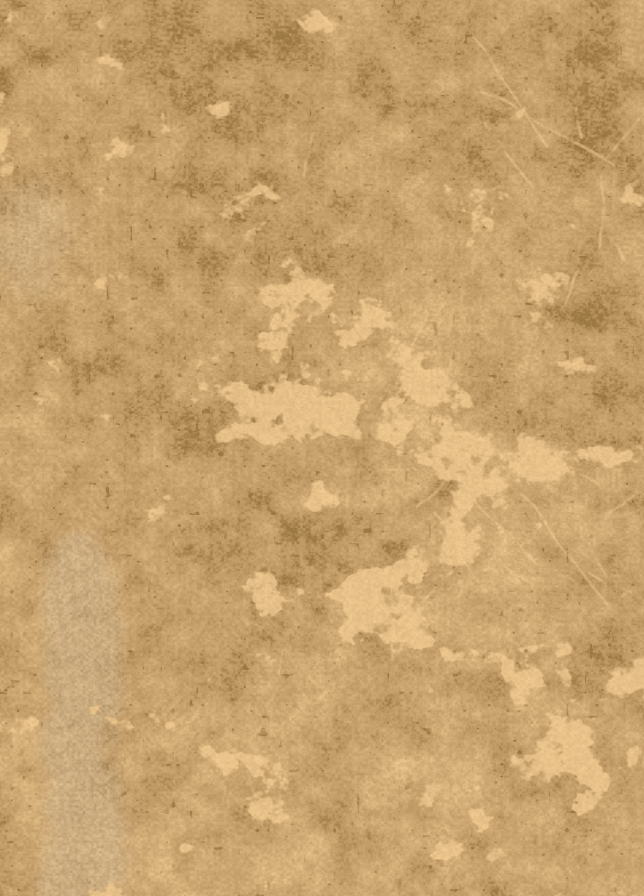
A WebGL 2 fragment shader for this texture:

```glsl
#version 300 es
precision highp float;
// Aged tan paper: a grainy, mottled sheet with rubbed pale patches, dark stains,
// thin scratches and a grey water band. Layered noise builds one tone value,
// which is then looked up in a five-step colour ramp.

uniform vec2 u_resolution;
out vec4 fragColor;

// Colour ramp, dark to pale, and the tint of the water band
const vec3 STAIN = vec3(0.61, 0.47, 0.26);
const vec3 BROWN = vec3(0.74, 0.59, 0.385);
const vec3 TAN   = vec3(0.80, 0.65, 0.44);
const vec3 LIGHT = vec3(0.86, 0.715, 0.495);
const vec3 PALE  = vec3(0.945, 0.79, 0.57);
const vec3 WATER = vec3(0.80, 0.69, 0.53);

// Feature frequencies, per canvas height
const float BROAD_FREQ  = 4.0;
const float MOTTLE_FREQ = 34.0;
const float WEAR_FREQ   = 17.0;
const float GRAIN_FREQ  = 330.0;

// Tone strengths, in ramp steps
const float BROAD_AMOUNT  = 2.6;
const float MOTTLE_AMOUNT = 3.6;
const float GRAIN_AMOUNT  = 1.9;
const float STAIN_AMOUNT  = 1.0;

// Noise level above which paper is rubbed: clean areas and worn core
const float WEAR_CLEAN = 0.71;
const float WEAR_CORE  = 0.49;
const int SCRATCHES = 22;

float hash(vec2 p) {
    return fract(sin(dot(p, vec2(127.1, 311.7))) * 43758.5453);
}

float noise(vec2 p) {
    vec2 i = floor(p), f = fract(p);
    f = f * f * (3.0 - 2.0 * f);
    return mix(mix(hash(i), hash(i + vec2(1, 0)), f.x),
               mix(hash(i + vec2(0, 1)), hash(i + vec2(1, 1)), f.x), f.y);
}

float fbm(vec2 p) {
    float sum = 0.0, amp = 0.5, total = 0.0;
    for (int i = 0; i < 5; i++) {
        sum += amp * noise(p);
        total += amp;
        amp *= 0.6;
        p = mat2(1.6, 1.2, -1.2, 1.6) * p + 17.3;
    }
    return sum / total;
}

float segmentDistance(vec2 p, vec2 a, vec2 b) {
    vec2 ab = b - a;
    return length(p - a - ab * clamp(dot(p - a, ab) / dot(ab, ab), 0.0, 1.0));
}

// Soft falloff around a segment, 1 on it and 0 far away
float glow(vec2 p, vec2 a, vec2 b, float radius) {
    float d = segmentDistance(p, a, b) / radius;
    return exp(-d * d);
}

// Thin broken scratches, mostly steep and on the right side
float scratches(vec2 p) {
    float mark = 0.0;
    vec2 q = p + 0.008 * (vec2(noise(p * 30.0), noise(p * 30.0 + 40.0)) - 0.5);
    for (int i = 0; i < SCRATCHES; i++) {
        float id = float(i);
        vec2 a = vec2(mix(0.18, 0.72, sqrt(hash(vec2(id, 1.0)))),
                      mix(0.2, 0.88, hash(vec2(id, 2.0))));
        float angle = 1.75 + 2.2 * (hash(vec2(id, 3.0)) - 0.5);
        float reach = mix(0.03, 0.17, hash(vec2(id, 4.0)));
        float d = segmentDistance(q, a, a + reach * vec2(cos(angle), sin(angle)));
        mark = max(mark, 1.0 - smoothstep(0.0004, 0.0026, d));
    }
    return mark * smoothstep(0.3, 0.6, fbm(p * 60.0 + 5.0));
}

vec3 ramp(float t) {
    vec3 c = mix(STAIN, BROWN, clamp(t, 0.0, 1.0));
    c = mix(c, TAN, clamp(t - 1.0, 0.0, 1.0));
    c = mix(c, LIGHT, clamp(t - 2.0, 0.0, 1.0));
    return mix(c, PALE, clamp(t - 3.0, 0.0, 1.0));
}

void main() {
    vec2 p = gl_FragCoord.xy / u_resolution.y;
    vec2 warped = p + 0.09 * (vec2(fbm(p * 7.0), fbm(p * 7.0 + 31.0)) - 0.5);

    // Paper body: broad shading, mottling and fine grain
    float grain = 0.6 * noise(p * GRAIN_FREQ) + 0.4 * noise(p * GRAIN_FREQ * 1.7 + 9.0) - 0.5;
    float tone = 2.2 - 0.6 * smoothstep(0.1, 1.0, p.y);
    tone += BROAD_AMOUNT * (fbm(p * BROAD_FREQ + 3.0) - 0.5);
    tone += MOTTLE_AMOUNT * (fbm(p * MOTTLE_FREQ) - 0.5);

    // Dark stains beside the worn core and at the upper right
    float stain = max(glow(warped, vec2(0.44, 0.42), vec2(0.54, 0.54), 0.09),
                      0.8 * glow(warped, vec2(0.62, 0.64), vec2(0.68, 0.82), 0.10));
    tone -= STAIN_AMOUNT * stain * smoothstep(0.3, 0.6, fbm(p * 22.0 + 70.0));

    // Rubbed patches: ragged noise, denser along the worn core
    float core = glow(warped, vec2(0.34, 0.65), vec2(0.50, 0.56), 0.055);
    core = max(core, 0.9 * glow(warped, vec2(0.49, 0.57), vec2(0.46, 0.36), 0.085));
    core = max(core, 0.7 * glow(warped, vec2(0.20, 0.57), vec2(0.38, 0.56), 0.035));
    core = max(core, 0.5 * glow(warped, vec2(0.62, 0.15), vec2(0.62, 0.70), 0.14));
    float level = mix(WEAR_CLEAN, WEAR_CORE, core);
    float worn = smoothstep(-0.015, 0.05, fbm(p * WEAR_FREQ * vec2(1.0, 1.2) + 11.0) - level);
    worn = max(worn, 0.65 * scratches(p));
    tone = mix(tone, 3.8, 0.88 * worn);
    tone += GRAIN_AMOUNT * grain * (1.0 - 0.4 * worn);

    // Sparse dark specks
    tone -= 1.3 * smoothstep(0.87, 0.96, noise(p * 150.0 + 23.0)) * (1.0 - worn);

    // Grey water band rising on the left
    float band = glow(warped, vec2(0.085, 0.0), vec2(0.09, 0.36), 0.055);
    band = max(band, 0.6 * glow(warped, vec2(0.03, 0.70), vec2(0.05, 0.76), 0.07));
    vec3 color = ramp(tone);
    color = mix(color, WATER + 0.16 * grain, 0.7 * smoothstep(0.25, 0.75, band) * (1.0 - worn));
    fragColor = vec4(color, 1.0);
}
```
